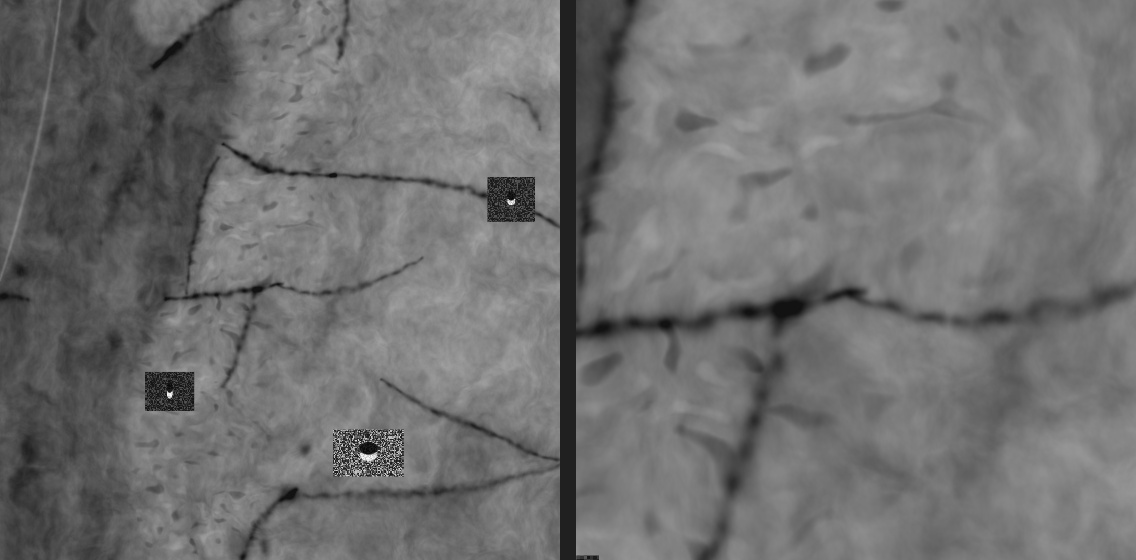
Left: the whole. Right: its middle third, enlarged.
A WebGL 2 fragment shader for this texture:

```glsl
#version 300 es
precision highp float;
uniform vec2 u_resolution;
out vec4 outColor;

const float DARK_TONE = 0.305;
const float LIGHT_TONE = 0.492;
const float FOLD_CONTRAST = 0.17;
const float MOTTLE_CONTRAST = 0.13;
const float FINE_CONTRAST = 0.085;
const float PIT_DEPTH = 0.15;
const float SPECKLE_CELLS = 512.0;

float hash(vec2 p) {
  vec3 q = fract(p.xyx * vec3(0.1031, 0.1030, 0.0973));
  q += dot(q, q.yzx + 33.33);
  return fract((q.x + q.y) * q.z);
}

vec2 gradientAt(vec2 cell) {
  float angle = 6.2832 * hash(cell + 71.0);
  return vec2(cos(angle), sin(angle));
}

float gradientNoise(vec2 p) {
  vec2 i = floor(p), f = p - i;
  vec2 u = f * f * f * (f * (f * 6.0 - 15.0) + 10.0);
  vec2 e = vec2(1.0, 0.0);
  float low = mix(dot(gradientAt(i), f), dot(gradientAt(i + e.xy), f - e.xy), u.x);
  float high = mix(dot(gradientAt(i + e.yx), f - e.yx), dot(gradientAt(i + e.xx), f - e.xx), u.x);
  return mix(low, high, u.y);
}

float fbm(vec2 p) {
  float sum = 0.0, amp = 0.6;
  for (int i = 0; i < 4; i++) {
    sum += amp * gradientNoise(p);
    p = mat2(1.6, 1.2, -1.2, 1.6) * p + 5.3;
    amp *= 0.55;
  }
  return sum;
}

// Bowed stroke from a to b: dark core, soft halo, tapered ends
float crack(vec2 p, vec2 a, vec2 b, float bow, float width) {
  vec2 d = b - a;
  float t = clamp(dot(p - a, d) / dot(d, d), 0.0, 1.0);
  vec2 side = normalize(vec2(-d.y, d.x));
  float dist = length(p - a - d * t - side * bow * 4.0 * t * (1.0 - t));
  float w = width * (0.55 + 0.45 * sin(3.1416 * t));
  return 0.8 * exp(-dist * dist / (w * w)) + 0.25 * exp(-dist / (3.5 * w));
}

float spot(vec2 p, vec2 center, vec2 radius) {
  vec2 q = (p - center) / radius;
  return exp(-dot(q, q));
}

// Speckled rectangle holding a bright object with a dark shadow above it
float inset(float tone, vec2 p, vec2 center, vec2 extent, vec2 size, vec2 range) {
  vec2 q = p - center;
  vec2 edge = extent - abs(q);
  float px = 1.0 / u_resolution.y;
  float mask = smoothstep(-0.5 * px, 0.5 * px, min(edge.x, edge.y));
  float grain = hash(floor(p * SPECKLE_CELLS) + 13.0);
  float fill = mix(range.x, range.y, pow(grain, 1.6));
  float lit = length((q + vec2(0.0, 0.3 * size.y)) / size);
  float shadow = length((q - vec2(0.0, 0.7 * size.y)) / size);
  fill = mix(fill, 0.72 + 0.28 * grain, 1.0 - smoothstep(0.75, 1.0, lit));
  fill = mix(fill, 0.03 + 0.10 * grain, 1.0 - smoothstep(0.8, 1.05, shadow));
  return mix(tone, fill, mask);
}

void main() {
  vec2 uv = gl_FragCoord.xy / u_resolution;
  vec2 warp = vec2(fbm(uv * 5.0), fbm(uv * 5.0 + 19.0));
  vec2 p = uv + 0.016 * warp + 0.005 * vec2(gradientNoise(uv * 45.0), gradientNoise(uv * 45.0 + 8.0));

  // Dark band beside the pale slope, with a pale plate at the top
  float border = mix(0.235, 0.425, smoothstep(0.2, 0.9, p.y));
  float softness = mix(0.07, 0.025, smoothstep(0.1, 0.6, p.y));
  float slope = smoothstep(-softness, softness, p.x - border + 0.03 * warp.x);
  vec2 plateAxis = vec2(0.08, 0.05);
  vec2 fromPlate = p - vec2(0.30, 0.98);
  float along = clamp(dot(fromPlate, plateAxis) / dot(plateAxis, plateAxis), 0.0, 1.0);
  float plate = 1.0 - smoothstep(0.052, 0.07, length(fromPlate - plateAxis * along));
  float pale = max(slope, plate * 0.75);
  float tone = mix(DARK_TONE, LIGHT_TONE, pale);
  tone += 0.08 * spot(uv, vec2(0.92, 0.85), vec2(0.28, 0.2)) + 0.06 * spot(uv, vec2(0.88, 0.38), vec2(0.2, 0.14));
  tone += 0.05 * spot(uv, vec2(0.2, 0.5), vec2(0.07, 0.14)) - 0.05 * spot(uv, vec2(0.75, 0.05), vec2(0.35, 0.12));

  // Diagonal folds on the slope, upright streaks in the band
  vec2 foldPos = mat2(0.6, -0.8, 0.8, 0.6) * uv;
  float folds = fbm(vec2(foldPos.x * 3.5, foldPos.y * 8.0) + 2.2 * warp);
  float streaks = fbm(vec2(uv.x * 22.0 - uv.y * 3.0, uv.y * 4.0) + warp);
  tone += FOLD_CONTRAST * mix(0.75 * streaks, folds, pale);
  tone += MOTTLE_CONTRAST * fbm(uv * 13.0 + 1.5 * warp);
  tone += FINE_CONTRAST * fbm(uv * vec2(60.0, 48.0) + 2.0 * warp);

  // Small pits gathered along the border and the lower slope
  float pitZone = spot(uv, vec2(border + 0.11, uv.y), vec2(0.13, 1.0));
  float pitField = gradientNoise(uv * vec2(34.0, 52.0) + 2.5 * warp);
  tone -= PIT_DEPTH * pitZone * smoothstep(0.22, 0.5, pitField);
  tone += 0.5 * PIT_DEPTH * pitZone * smoothstep(0.2, 0.5, -pitField);
  float stains = gradientNoise(uv * vec2(17.0, 11.0) + warp + 40.0);
  tone -= 0.12 * (1.0 - pale) * smoothstep(0.3, 0.55, stains);

  // Long cracks and their branches
  float dark = 0.0;
  dark += 0.30 * crack(p, vec2(0.45, 1.01), vec2(0.28, 0.885), -0.012, 0.010);
  dark += 0.34 * crack(p, vec2(0.40, 0.745), vec2(0.60, 0.682), -0.018, 0.006);
  dark += 0.30 * crack(p, vec2(0.59, 0.682), vec2(1.02, 0.585), 0.032, 0.006);
  dark += 0.34 * crack(p, vec2(0.295, 0.472), vec2(0.505, 0.495), -0.010, 0.006);
  dark += 0.22 * crack(p, vec2(0.50, 0.49), vec2(0.755, 0.54), -0.030, 0.006);
  dark += 0.26 * crack(p, vec2(0.465, 0.49), vec2(0.395, 0.31), 0.008, 0.008);
  dark += 0.25 * crack(p, vec2(0.68, 0.32), vec2(1.01, 0.175), -0.010, 0.006);
  dark += 0.24 * crack(p, vec2(0.53, 0.125), vec2(0.43, -0.01), -0.012, 0.009);
  dark += 0.17 * crack(p, vec2(0.54, 0.115), vec2(1.01, 0.17), -0.020, 0.009);
  dark += 0.22 * crack(p, vec2(0.62, 1.01), vec2(0.60, 0.89), 0.008, 0.007);
  dark += 0.15 * crack(p, vec2(0.60, 0.95), vec2(0.53, 0.90), 0.004, 0.006);
  dark += 0.19 * crack(p, vec2(0.39, 0.72), vec2(0.33, 0.48), -0.012, 0.006);
  dark += 0.12 * crack(p, vec2(0.28, 0.78), vec2(0.18, 0.57), 0.0, 0.020);
  dark += 0.17 * crack(p, vec2(0.91, 0.83), vec2(0.965, 0.77), 0.014, 0.006);
  dark += 0.20 * crack(p, vec2(-0.02, 0.47), vec2(0.05, 0.46), 0.0, 0.008);
  dark += 0.10 * crack(p, vec2(0.60, 0.47), vec2(0.54, 0.34), 0.010, 0.018);
  dark *= 0.9 + 0.7 * gradientNoise(uv * 70.0);

  // Dark hollows and one pale scratch
  dark += 0.30 * spot(p, vec2(0.52, 0.12), vec2(0.016, 0.015)) + 0.28 * spot(p, vec2(0.545, 0.2), vec2(0.011, 0.014));
  dark += 0.20 * spot(p, vec2(0.28, 0.80), vec2(0.014, 0.016)) + 0.18 * spot(p, vec2(0.047, 0.195), vec2(0.014, 0.024));
  dark += 0.25 * spot(p, vec2(0.475, 0.02), vec2(0.010, 0.022));
  tone = max(tone - dark, 0.07);
  tone += 0.14 * crack(uv, vec2(0.11, 1.02), vec2(0.0, 0.50), 0.014, 0.004);

  // Speckled insets
  tone = inset(tone, uv, vec2(0.913, 0.644), vec2(0.0425, 0.040), vec2(0.008, 0.009), vec2(0.09, 0.36));
  tone = inset(tone, uv, vec2(0.303, 0.301), vec2(0.044, 0.035), vec2(0.006, 0.011), vec2(0.08, 0.34));
  tone = inset(tone, uv, vec2(0.658, 0.191), vec2(0.063, 0.042), vec2(0.018, 0.012), vec2(0.10, 0.85));
  outColor = vec4(vec3(clamp(tone, 0.0, 1.0)), 1.0);
}
```
